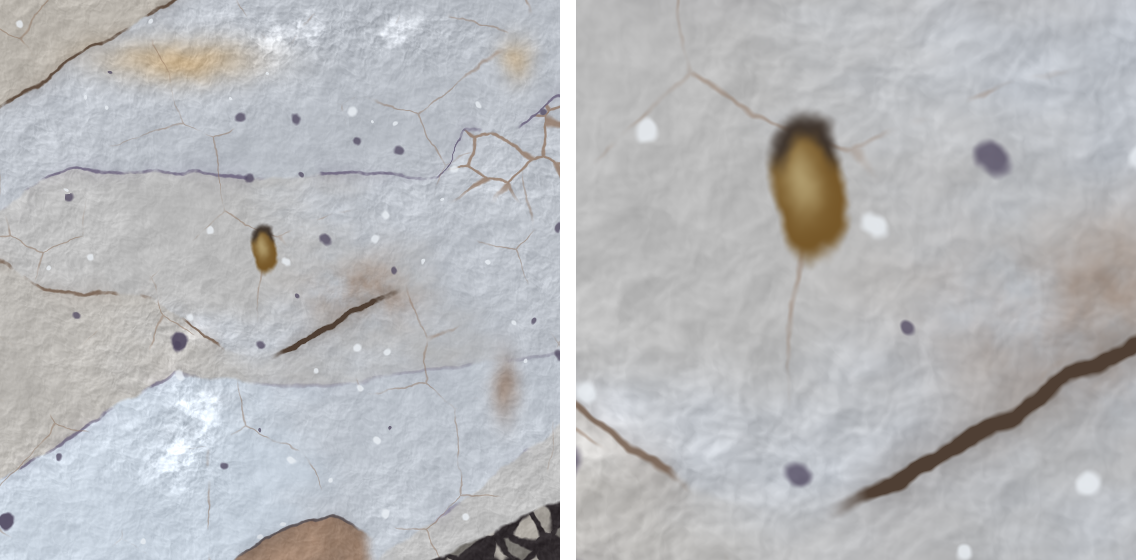
Left, the full canvas; right, a detail of the centre.
This texture is drawn by a WebGL 2 fragment shader. Its source:

```glsl
#version 300 es
precision highp float;
uniform vec2 u_resolution;
out vec4 fragColor;

#define PALE_BLUE vec3(0.79, 0.83, 0.875)
#define COOL_GREY vec3(0.735, 0.755, 0.785)
#define WARM_GREY vec3(0.745, 0.745, 0.745)
#define BEIGE vec3(0.725, 0.705, 0.675)
#define OCHRE vec3(0.77, 0.66, 0.5)
#define BROWN vec3(0.56, 0.45, 0.37)
#define VIOLET vec3(0.31, 0.28, 0.37)
#define DARK vec3(0.19, 0.17, 0.18)
#define RELIEF 0.62
#define WARP 0.008
#define SEAM_WIDTH 0.0045

vec3 col;
void tint(vec3 c, float k) { col = mix(col, c, clamp(k, 0.0, 1.0)); }

vec2 hash2(vec2 p) {
  vec3 q = fract(p.xyx * vec3(0.1031, 0.103, 0.0973));
  q += dot(q, q.yzx + 33.33);
  return fract((q.xx + q.yz) * q.zy);
}

// Cellular noise: nearest distance, second distance, cell value
vec3 cells(vec2 p) {
  vec2 base = floor(p), f = p - base;
  vec3 best = vec3(8.0, 8.0, 0.0);
  for (int k = 0; k < 9; k++) {
    vec2 o = vec2(k % 3 - 1, k / 3 - 1), r = hash2(base + o + 50.0);
    float d = length(o + r - f);
    if (d < best.x) best = vec3(d, best.x, fract(17.0 * (r.x + r.y)));
    else best.y = min(best.y, d);
  }
  return best;
}

// Layered, turned sines
float waves(vec2 p) {
  float sum = 0.0, amp = 0.5;
  for (int i = 0; i < 6; i++) {
    sum += amp * sin(p.x + 1.4 * sin(p.y + float(i)));
    p = mat2(1.5, 1.1, -1.1, 1.5) * p + 2.7;
    amp *= 0.6;
  }
  return sum;
}

// Chipped stone height
float height(vec2 p) {
  float sum = 0.0, amp = 0.5;
  p *= 26.0;
  for (int i = 0; i < 3; i++) {
    sum += amp * cells(p).x;
    p = p * 2.3 + 7.3;
    amp *= 0.47;
  }
  return sum;
}

float ramp(float a, float b, float x) { return smoothstep(a, b, x); }
float below(float d) { return ramp(0.004, -0.004, d); }
float span(float x, float a, float b) { return ramp(a - 0.02, a + 0.02, x) * ramp(b + 0.02, b - 0.02, x); }
float blob(vec2 p, float x, float y, float w, float h) {
  vec2 q = (p - vec2(x, y)) / vec2(w, h);
  return exp(-dot(q, q));
}
float seam(float d) { return ramp(SEAM_WIDTH, 0.2 * SEAM_WIDTH, abs(d)) + 0.22 * exp(-abs(d) / (3.0 * SEAM_WIDTH)); }

void main() {
  vec2 uv = gl_FragCoord.xy / u_resolution;
  vec2 p = uv + WARP * vec2(waves(uv * 19.0), waves(uv.yx * 21.0 + 4.0));
  float x = p.x, y = p.y, cloud = waves(uv * vec2(6, 11) + 1.0);
  float mottle = waves(uv * 34.0 + 9.0), fine = waves(uv * 95.0);

  // Signed heights over the bedding lines
  float top = (y - 0.81 - 0.6 * x) * 0.86;
  float upper = y - 0.62 - 0.08 * ramp(-0.02, 0.14, x) + 0.015 * ramp(0.15, 0.4, x)
    - 0.085 * ramp(0.78, 0.83, x) - 0.065 * ramp(0.92, 1.0, x);
  float left = y - 0.545 + 0.065 * ramp(-0.04, 0.12, x) + 0.12 * ramp(0.23, 0.45, x);
  float lower = (y - 0.14 - 0.63 * min(x, 0.31) + 0.025 * sin(7.0 * max(x - 0.31, 0.0))) * 0.88;
  float crack = (y - 0.37 - 0.53 * (x - 0.5)) * 0.88;
  float strip = (y - 0.07 - 0.77 * (x - 0.77)) * 0.79;
  float corner = (y - 0.48 * (x - 0.785)) * 0.9;
  float arch = y - 0.072 + 3.3 * (x - 0.575) * (x - 0.575);

  // Beds
  col = mix(WARM_GREY, COOL_GREY, ramp(0.3, 0.8, x + 0.3 * cloud));
  tint(BEIGE, 0.6 * below(left) * ramp(0.5, 0.3, x));
  tint(COOL_GREY, below(-upper));
  tint(BEIGE, below(-top));
  tint(mix(PALE_BLUE, COOL_GREY, 0.75 * ramp(0.35, 0.6, x + 0.15 * cloud)), below(lower));
  tint(WARM_GREY, below(strip) * ramp(0.62, 0.72, x));
  col += 0.026 * cloud + 0.02 * mottle;

  // Soft stains
  tint(OCHRE, 0.85 * blob(p, 0.32, 0.89, 0.13, 0.036));
  tint(OCHRE, 0.6 * blob(p, 0.92, 0.895, 0.025, 0.035));
  tint(BROWN, 0.38 * blob(p, 0.65, 0.48, 0.09, 0.055) * (1.0 + mottle));
  tint(BROWN, 0.65 * blob(p, 0.9, 0.31, 0.02, 0.05));

  // Chips lit from the upper left
  float rough = clamp(0.55 + 0.3 * cloud + 0.8 * blob(p, 0.66, 0.94, 0.2, 0.06)
    + 0.7 * blob(p, 0.34, 0.2, 0.08, 0.16), 0.25, 1.3);
  vec2 chip = p + 0.003 * vec2(fine, mottle);
  float slope = height(chip) - height(chip + vec2(-0.0025, 0.0035));
  col += RELIEF * rough * slope + 0.014 * fine;
  col += 0.13 * ramp(0.75, 1.15, rough) * ramp(0.1, 0.6, mottle);

  // Rounded pale pebbles
  vec3 pebble = cells(p * vec2(11, 13) + 3.0);
  float pebbles = ramp(0.79, 0.82, x) * span(y, 0.65, 0.9) * below(upper);
  col += pebbles * (0.06 * pebble.z - 0.02);
  tint(BROWN, 0.75 * pebbles * ramp(0.09, 0.02, pebble.y - pebble.x));

  // Seams, broken along their length
  float broken = ramp(-0.55, 0.35, waves(uv * 27.0 + 5.0));
  tint(VIOLET * 1.25, 0.65 * broken * seam(upper));
  tint(BROWN * 0.65, 0.8 * broken * seam(top));
  tint(BROWN * 0.8, 0.7 * broken * seam(left) * ramp(0.44, 0.4, x));
  tint(VIOLET * 1.2, mix(0.6, 0.22, ramp(0.25, 0.35, x)) * broken * seam(lower));
  tint(BROWN * 0.55, (0.3 + broken) * seam(crack * 0.7) * span(x, 0.5, 0.71));
  tint(VIOLET * 1.4, 0.45 * broken * seam(strip) * ramp(0.76, 0.8, x));
  vec3 block = cells(p * 5.5 + 1.7);
  tint(BROWN, 0.45 * ramp(0.025, 0.0, block.y - block.x) * ramp(0.0, 0.6, waves(uv * 15.0 + 2.0)));

  // Scattered dark and white specks
  vec3 speck = cells(p * 17.0 + 11.0);
  float size = 0.05 + 0.1 * fract(speck.z * 37.0);
  float inside = ramp(size * 1.3, size * 0.6, speck.x);
  tint(VIOLET, 0.75 * inside * step(0.91, speck.z));
  tint(vec3(0.92, 0.94, 0.96), 0.8 * inside * step(speck.z, 0.09));
  float spots = blob(p, 0.32, 0.385, 0.018, 0.02) + blob(p, 0.018, 0.065, 0.017, 0.017);
  tint(VIOLET, 0.9 * ramp(0.35, 0.65, spots + 0.15 * mottle * sqrt(spots)));

  // Golden pit with a dark upper rim
  vec2 pit = (p - vec2(0.475, 0.55)) / vec2(0.022, 0.042);
  float rim = length(pit) + 0.08 * mottle;
  vec3 gold = mix(vec3(0.46, 0.34, 0.16), vec3(0.68, 0.6, 0.42), blob(pit, -0.2, 0.1, 0.5, 0.45));
  gold = mix(gold, DARK, 0.8 * ramp(0.5, 0.85, rim) * ramp(0.1, 0.6, pit.y));
  tint(gold, ramp(1.15, 0.8, rim));

  // Brown arch and gravel corner
  tint(BROWN * (1.05 + 0.1 * mottle) + 0.3 * slope, 0.9 * below(arch) * ramp(0.68, 0.64, x));
  tint(DARK * 1.5, 0.65 * seam(arch) * span(x, 0.43, 0.64));
  vec3 stone = cells(p * 24.0 + 5.0);
  vec3 gravel = mix(DARK, BEIGE * (0.45 + 0.55 * stone.z), ramp(0.12, 0.3, stone.y - stone.x) * step(0.3, stone.z));
  tint(gravel + 0.3 * slope, below(corner));

  fragColor = vec4(col, 1.0);
}
```
